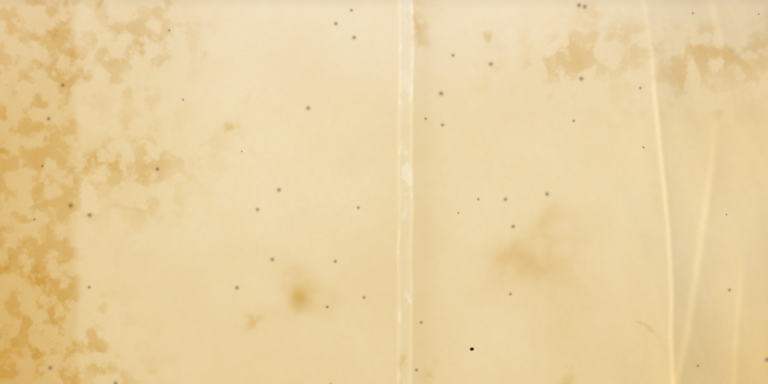
A Shadertoy shader for this texture:

```glsl
float hash(vec2 p) {
    vec3 q = fract(p.xyx * vec3(0.1031, 0.1030, 0.0973));
    q += dot(q, q.yzx + 33.33);
    return fract((q.x + q.y) * q.z);
}

float noise(vec2 p) {
    vec2 i = floor(p), f = fract(p);
    f = f * f * (3.0 - 2.0 * f);
    return mix(mix(hash(i), hash(i + vec2(1, 0)), f.x),
               mix(hash(i + vec2(0, 1)), hash(i + vec2(1, 1)), f.x), f.y);
}

float fbm(vec2 p) {
    float sum = 0.0, amp = 0.52;
    for (int i = 0; i < 5; i++) {
        sum += amp * noise(p);
        p = mat2(1.6, 1.2, -1.2, 1.6) * p + 17.3;
        amp *= 0.5;
    }
    return sum;
}

float blob(vec2 p, vec2 center, vec2 radius) {
    vec2 d = (p - center) / radius;
    return exp(-dot(d, d));
}

// Bright ridge with a soft shadow on its right side
float crease(float d, float width) {
    float ridge = exp(-d * d / (width * width));
    float shadow = smoothstep(0.0, width * 2.0, d) * exp(-max(d, 0.0) / (width * 7.0));
    return ridge - 0.8 * shadow;
}

// Small foxing marks, one per cell at most
float foxing(vec2 p, float scale, float density) {
    vec2 cell = floor(p * scale);
    float mark = 0.0;
    for (int j = -1; j <= 1; j++)
    for (int i = -1; i <= 1; i++) {
        vec2 c = cell + vec2(i, j);
        vec2 center = c + vec2(hash(c + 3.1), hash(c + 71.7));
        float radius = mix(0.12, 0.32, hash(c + 29.5));
        float present = step(hash(c + 113.0), density);
        mark += present * blob(p * scale, center, vec2(radius));
    }
    return mark;
}

void mainImage(out vec4 fragColor, in vec2 fragCoord) {
    vec2 p = fragCoord / iResolution.y;
    p.x *= 2.0 * iResolution.y / iResolution.x;
    float x = p.x, y = p.y;
    vec2 ragged = p + 0.2 * (vec2(fbm(p * 9.0), fbm(p * 9.0 + 40.0)) - 0.5);

    // Overall yellowing, stronger at the bottom and the sides
    float low = 1.0 - y;
    float age = 0.06 + 0.24 * low * low + 0.3 * (fbm(p * 3.0 + 5.0) - 0.5);
    float band = 1.0 - smoothstep(0.185, 0.215, x + 0.02 * (noise(p * 12.0) - 0.5));
    age += 0.17 * band + 0.12 * exp(-3.0 * x) + 0.28 * low * exp(-5.0 * x);
    age += 0.14 * smoothstep(1.6, 2.0, x);

    // Lacy mottled stains
    float patches = blob(ragged, vec2(0.36, 0.87), vec2(0.15, 0.12))
                  + blob(ragged, vec2(0.38, 0.56), vec2(0.13, 0.09))
                  + blob(ragged, vec2(0.24, 0.08), vec2(0.09, 0.16))
                  + blob(ragged, vec2(1.50, 0.84), vec2(0.15, 0.11))
                  + blob(ragged, vec2(1.86, 0.83), vec2(0.15, 0.09))
                  + blob(ragged, vec2(1.07, 0.97), vec2(0.035, 0.04));
    patches += 0.55 * band + 0.35 * exp(-9.0 * abs(x - 0.1));
    float lace = smoothstep(0.42, 0.68, fbm(p * 30.0));
    age += min(patches, 1.2) * (0.42 * lace + 0.04);

    // Small marks and broad soaked spots
    float leftSide = 1.0 - smoothstep(0.5, 0.9, x);
    age += 0.3 * foxing(ragged, 11.0, 0.05 + 0.12 * leftSide) * (0.3 + lace);
    age += 0.55 * blob(p, vec2(0.776, 0.227), vec2(0.022, 0.024))
         + 0.28 * blob(ragged, vec2(0.776, 0.227), vec2(0.055))
         + 0.30 * blob(ragged, vec2(1.393, 0.328), vec2(0.08, 0.06))
         + 0.16 * blob(ragged, vec2(1.42, 0.27), vec2(0.17, 0.13));

    // Paper fibres and fine grain
    float grain = noise(p * 130.0) - 0.5 + 0.7 * (noise(p * vec2(75.0, 60.0)) - 0.5);
    age += 0.09 * grain;

    // Worn vertical fold in the middle
    float foldX = x - 1.055 + 0.008 * (noise(vec2(y * 9.0, 2.0)) - 0.5);
    float fold = 1.0 - smoothstep(0.012, 0.024, abs(foldX));
    float scuff = smoothstep(0.52, 0.72, fbm(p * vec2(34.0, 22.0) + 8.0));
    age -= fold * (0.07 + 0.25 * scuff);
    age += 0.09 * exp(-abs(foldX - 0.05) * 30.0) * step(0.0, foldX) * (1.0 - fold);
    float light = 0.022 * crease(foldX + 0.017, 0.005) + 0.025 * crease(foldX - 0.016, 0.005);

    // Curved creases at the right
    float wobble = 0.008 * (noise(vec2(y * 8.0, 7.0)) - 0.5);
    light += 0.06 * crease(x - 1.75 + 0.075 * y * y + wobble, 0.007)
           * (1.0 - 0.7 * smoothstep(0.7, 0.95, y));
    light += 0.04 * crease(x - 1.76 - 0.22 * y + 0.115 * y * y - wobble, 0.010)
           * (1.0 - smoothstep(0.5, 0.75, y));
    light += 0.025 * crease(x - 1.91 - 0.06 * y + wobble, 0.008)
           * (1.0 - smoothstep(0.2, 0.4, y));
    light += 0.025 * crease(x - 1.90 + 0.25 * (y - 0.8), 0.012) * smoothstep(0.75, 0.95, y);
    float rumple = fbm(vec2(x * 11.0 + y * 3.0, y * 3.0)) - 0.5;
    light += 0.09 * rumple * smoothstep(1.5, 1.8, x);
    light -= 0.03 * smoothstep(1.4, 2.0, x) * smoothstep(0.6, 1.0, y);
    light -= 0.03 * smoothstep(0.975, 1.0, y);

    // Pale cream to ochre, cooler towards the top
    vec3 cream = vec3(0.942, 0.872, 0.712), ochre = vec3(0.83, 0.66, 0.36);
    vec3 color = mix(cream, ochre, clamp(age, -0.15, 1.2));
    color.b += 0.025 * smoothstep(0.6, 1.0, y);
    color *= 1.0 + light + 0.012 * grain;

    // Tiny dark specks
    float specks = 0.3 * foxing(p, 55.0, 0.006);
    float ink = 1.0 - smoothstep(0.002, 0.006, length((p - vec2(1.229, 0.091)) * vec2(0.8, 1.0)));
    color *= 1.0 - min(specks, 0.35);
    color = mix(color, vec3(0.12, 0.08, 0.04), 0.9 * ink);

    fragColor = vec4(clamp(color, 0.0, 1.0), 1.0);
}
```
